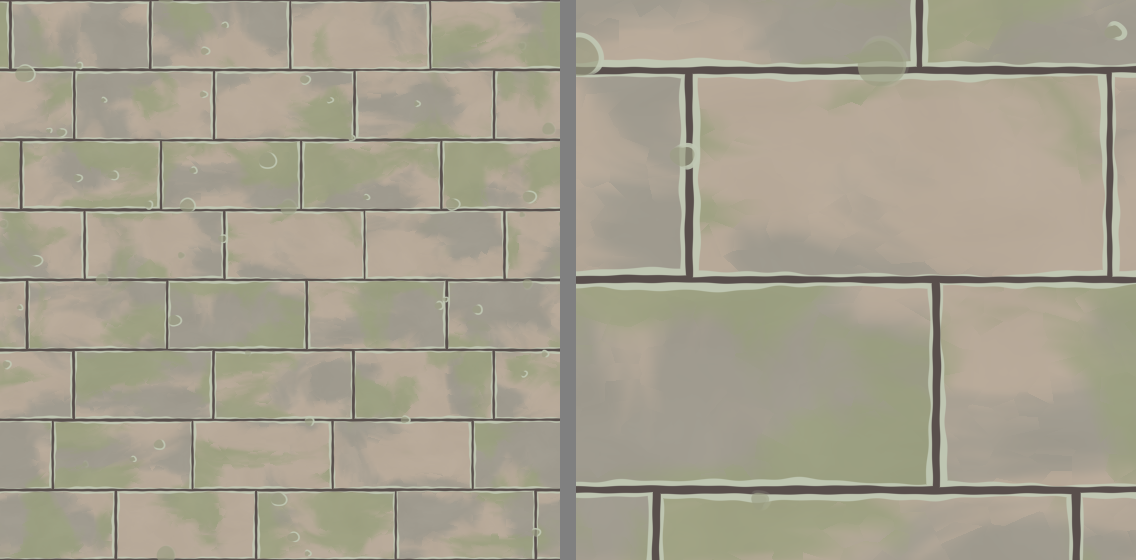
Left: the whole. Right: its middle third, enlarged.
Write a Shadertoy shader that draws this texture.

```glsl
// Painted stone wall: eight courses of four blocks, each course shifted sideways.
// Warped sine layers and cellular dabs tint the blocks; wobbly edge strips make
// the dark joints and pale chipped borders; a jittered grid scatters the pits.

const vec2 BLOCKS = vec2(4.0, 8.0);
const float PIT_GRID = 11.0;
const float SHIFT[8] = float[8](0.828, 0.375, 0.526, 0.193, 0.604, 0.151, 0.531, 0.073);

const vec3 ROSE   = vec3(0.720, 0.665, 0.600);
const vec3 GREY   = vec3(0.615, 0.600, 0.555);
const vec3 MOSS   = vec3(0.605, 0.625, 0.495);
const vec3 BORDER = vec3(0.755, 0.785, 0.705);
const vec3 JOINT  = vec3(0.350, 0.310, 0.300);

vec3 hash3(vec2 p) {
    vec3 q = fract(p.xyx * vec3(0.1031, 0.1030, 0.0973) + 0.137);
    q += dot(q, q.yxz + 33.33);
    return fract((q.xxy + q.yzz) * q.zyx);
}

// Random value of the nearest cell point, centred on zero: one brush dab.
vec2 dab(vec2 p) {
    vec2 base = floor(p), value = vec2(0.0);
    float nearest = 9.0;
    for (int j = -1; j <= 1; j++)
    for (int i = -1; i <= 1; i++) {
        vec2 cell = base + vec2(i, j);
        vec3 h = hash3(cell);
        float d = length(cell + h.xy - p);
        if (d < nearest) { nearest = d; value = h.zx - 0.5; }
    }
    return value;
}

// Cloudy value from rotated, warped sine layers, roughly -0.8 to 0.8.
float clouds(vec2 p) {
    float sum = 0.0, amp = 0.6;
    for (int i = 0; i < 5; i++) {
        p = mat2(0.8, 0.6, -0.6, 0.8) * p * 1.75 + 2.3;
        p += 0.7 * sin(p.yx * 0.9 + 1.3);
        sum += amp * sin(p.x) * sin(p.y);
        amp *= 0.5;
    }
    return sum;
}

// Irregular line offset along an edge, roughly -1 to 1.
float wobble(float t, float seed) {
    return 0.45 * sin(t * 65.0 + seed * 40.0) + 0.3 * sin(t * 141.0 + seed * 71.0)
         + 0.25 * sin(t * 293.0 + seed * 23.0);
}

// Coverage of joint (x) and pale border (y) at a distance from one block edge.
vec2 edgeStrip(float dist, float along, float seed, float px) {
    float joint = mix(0.0016, 0.0028, seed) + 0.0006 * wobble(along, seed);
    float fade = 0.0012 * sin(along * 27.0 + seed * 90.0);
    float border = mix(0.0018, 0.0034, fract(seed * 7.0)) + fade
                 + 0.0016 * wobble(along * 0.8, seed + 0.4);
    float edge = joint + max(border, -px);
    return vec2(1.0 - smoothstep(joint - px, joint + px, dist),
                1.0 - smoothstep(edge - px, edge + px, dist));
}

// Stone tint from block-local position, seeded per block.
vec3 stone(vec2 local, vec3 seed) {
    vec2 p = local + 0.009 * dab(local * vec2(55.0, 75.0) + seed.xy * 50.0);
    p = p * vec2(10.0, 13.0);
    float grey = clouds(p + seed.xy * 60.0) + 0.7 * (seed.z - 0.5);
    float moss = clouds(p * 1.1 + seed.yz * 80.0 + 9.0) + 0.6 * (seed.x - 0.5);
    vec3 col = mix(ROSE, GREY, 0.9 * smoothstep(-0.18, 0.42, grey));
    col = mix(col, MOSS, 0.85 * smoothstep(0.02, 0.55, moss));
    return col + 0.012 * clouds(p * 2.3 + seed.zx * 30.0);
}

// Scattered round pits: mossy fill with a pale, partly broken rim.
vec3 addPits(vec3 col, vec2 uv, float px) {
    vec2 base = floor(uv * PIT_GRID);
    for (int j = -1; j <= 1; j++)
    for (int i = -1; i <= 1; i++) {
        vec2 cell = base + vec2(i, j);
        vec2 id = mod(cell, PIT_GRID);
        vec3 place = hash3(id + 17.0), look = hash3(id + 53.0);
        if (look.x > 0.48) continue;
        vec2 q = uv - (cell + place.xy) / PIT_GRID;
        float radius = mix(0.005, 0.018, place.z * place.z);
        float angle = atan(q.y, q.x);
        float d = length(q * vec2(1.0, 1.0 + 0.3 * look.y)) - radius
                + 0.0005 * sin(angle * 3.0 + look.z * 20.0);
        float arc = smoothstep(-0.9, 0.2, sin(angle + 0.6 + 1.8 * look.z));
        float rim = 0.0016 * arc;
        float ring = 1.0 - smoothstep(rim - px, rim + px, abs(d));
        col = mix(col, mix(MOSS, GREY, 0.3), 0.65 * (1.0 - smoothstep(-px, px, d)));
        col = mix(col, BORDER, ring * arc * (look.y > 0.15 ? 0.9 : 0.15));
    }
    return col;
}

void mainImage(out vec4 fragColor, in vec2 fragCoord) {
    vec2 uv = fragCoord / iResolution.xy;
    float px = 0.8 / iResolution.y;

    // Block layout
    vec2 p = uv * BLOCKS;
    int row = clamp(int(p.y), 0, 7);
    p.x -= SHIFT[row];
    vec2 id = mod(floor(p), BLOCKS);
    vec2 low = fract(p) / BLOCKS, high = 1.0 / BLOCKS - low;
    vec3 seed = hash3(id + 5.0), side = hash3(id + 91.0);

    // Joints and borders on the four edges
    vec2 strip = edgeStrip(low.x, low.y, side.x, px);
    strip = max(strip, edgeStrip(high.x, low.y, side.y, px));
    strip = max(strip, edgeStrip(low.y, low.x, side.z, px));
    strip = max(strip, edgeStrip(high.y, low.x, seed.y, px));

    vec3 col = mix(stone(low, seed), BORDER, 0.92 * strip.y);
    col = mix(col, JOINT, strip.x);
    fragColor = vec4(addPits(col, uv, px), 1.0);
}
```
